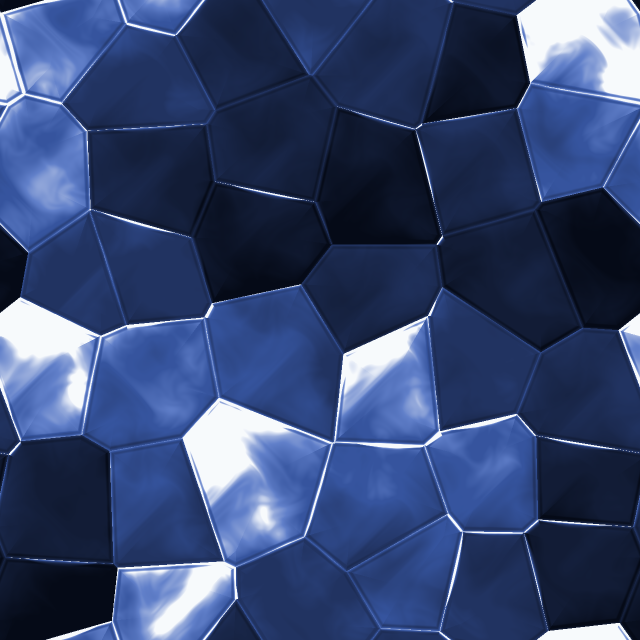
A WebGL 2 fragment shader for this texture:

```glsl
#version 300 es
precision highp float;
// Draws a wall of faceted dark blue metal cells with glinting creased edges.

uniform vec2 u_resolution;
out vec4 fragColor;

const float CELLS = 6.0;
const vec2 LIGHT_DIR = vec2(-0.55, 0.835);

struct Facet {
    vec2 id;        // cell that owns the point
    vec2 local;     // position relative to the cell site
    vec2 normal;    // direction towards the nearest edge
    float edge;     // distance to that edge
    float along;    // position along it, from its middle
    float edgeSeed; // random value shared by both sides
};

float hash(vec2 p) {
    return fract(sin(dot(p, vec2(127.1, 311.7))) * 43758.5);
}

vec2 wrapCell(vec2 id) {
    return mod(id, CELLS);
}

vec2 site(vec2 id) {
    vec2 w = wrapCell(id);
    return id + 0.5 + 0.8 * (vec2(hash(w + 3.7), hash(w + 19.3)) - 0.5);
}

// Modular power: spreads the tones evenly over all cells
float cellTone(vec2 id) {
    vec2 w = wrapCell(id);
    int k = int(w.x + CELLS * w.y + 0.5) + 1;
    int r = 1;
    for (int i = 0; i < 5; i++) r = (r * k) % 37;
    return (float(r) - 0.5) / 36.0;
}

Facet findFacet(vec2 p) {
    Facet f;
    vec2 base = floor(p);
    float nearest = 1e3;
    for (int y = -1; y <= 1; y++)
    for (int x = -1; x <= 1; x++) {
        vec2 id = base + vec2(x, y);
        vec2 d = p - site(id);
        if (dot(d, d) < nearest) {
            nearest = dot(d, d);
            f.id = id;
            f.local = d;
        }
    }
    f.edge = 1e3;
    vec2 own = site(f.id);
    for (int y = -2; y <= 2; y++)
    for (int x = -2; x <= 2; x++) {
        if (x == 0 && y == 0) continue;
        vec2 id = f.id + vec2(x, y);
        vec2 span = site(id) - own;
        vec2 n = normalize(span);
        vec2 fromMiddle = f.local - 0.5 * span;
        float d = -dot(fromMiddle, n);
        if (d < f.edge) {
            f.edge = d;
            f.normal = n;
            f.along = dot(fromMiddle, vec2(-n.y, n.x));
            f.edgeSeed = hash(wrapCell(f.id) + wrapCell(id) + 7.1);
        }
    }
    return f;
}

// Warped layered sines for the cloudy reflections
float reflection(vec2 p, float seed) {
    float sum = 0.0, amp = 0.5, freq = 4.0;
    for (int i = 0; i < 4; i++) {
        p += 0.5 / freq * sin(p.yx * freq * 1.3 + seed * 31.0 + float(i));
        sum += amp * sin(p.x * freq + seed * 17.0) * cos(p.y * freq - seed * 11.0);
        amp *= 0.5;
        freq *= 1.9;
    }
    return sum;
}

vec3 blend(vec3 a, vec3 b, float lo, float hi, float v) {
    return mix(a, b, clamp((v - lo) / (hi - lo), 0.0, 1.0));
}

vec3 metalRamp(float v) {
    vec3 c = blend(vec3(0.02, 0.04, 0.09), vec3(0.07, 0.11, 0.21), 0.0, 0.17, v);
    c = blend(c, vec3(0.13, 0.20, 0.38), 0.20, 0.48, v);
    c = blend(c, vec3(0.21, 0.33, 0.62), 0.54, 0.77, v);
    c = blend(c, vec3(0.38, 0.50, 0.79), 0.79, 0.89, v);
    c = blend(c, vec3(0.59, 0.67, 0.86), 0.89, 0.935, v);
    return blend(c, vec3(0.97, 0.98, 0.99), 0.935, 0.97, v);
}

vec3 shade(vec2 p) {
    Facet f = findFacet(p);
    float tone = cellTone(f.id);
    float seed = hash(wrapCell(f.id) + 41.0);
    float facing = dot(f.normal, LIGHT_DIR);

    // Tilted face with cloudy reflections, livelier on bright cells
    float tilt = dot(f.local, vec2(cos(seed * 6.283), sin(seed * 6.283)));
    float v = tone + mix(0.09, 0.17, tone) * (reflection(f.local, seed) + 0.6 * tilt);

    // Bent rim, dark groove, lens-shaped glint and fine edge line
    v += 0.13 * facing * exp(-f.edge / 0.09);
    v -= 0.12 * smoothstep(0.025, 0.0, abs(f.edge - 0.028));
    float width = 0.055 * max(0.0, 1.0 - 8.0 * f.along * f.along) + 0.004;
    float glint = smoothstep(0.35, 0.9, f.edgeSeed) * smoothstep(-0.1, 0.5, facing);
    v += 0.75 * glint * smoothstep(width, 0.0, f.edge);
    v += (0.12 + 0.2 * f.edgeSeed) * exp(-f.edge / 0.012);
    return metalRamp(v);
}

void main() {
    // Four samples per pixel smooth the cell borders
    vec3 color = vec3(0.0);
    for (int i = 0; i < 4; i++) {
        vec2 offset = vec2(i % 2, i / 2) * 0.5 - 0.25;
        vec2 uv = (gl_FragCoord.xy + offset) / u_resolution;
        color += 0.25 * shade(uv * CELLS);
    }
    fragColor = vec4(color, 1.0);
}
```
